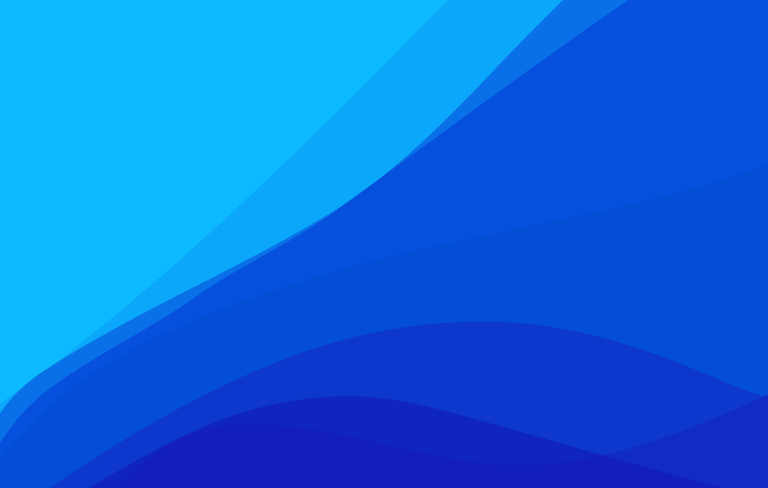
Reproduce this background procedurally as a Shadertoy shader.

```glsl
// Flat layered waves: a bright sky corner above overlapping blue swells.
// Each edge is a smooth cubic through five knots (x, height, slope), given in
// fractions of the canvas; layers are painted from back to front.

const int KNOTS = 5;

// Layer colours, back to front
const vec3 CYAN     = vec3(0.050, 0.730, 1.000);
const vec3 AZURE    = vec3(0.043, 0.655, 0.982);
const vec3 MID_BLUE = vec3(0.040, 0.440, 0.910);
const vec3 ROYAL    = vec3(0.020, 0.314, 0.863);
const vec3 COBALT   = vec3(0.012, 0.306, 0.831);
const vec3 INDIGO   = vec3(0.050, 0.216, 0.804);
const vec3 NAVY     = vec3(0.063, 0.145, 0.753);
const vec3 SWELL    = vec3(0.067, 0.169, 0.765);
const vec3 OVERLAP  = vec3(0.072, 0.122, 0.733);

// Layer edges
const vec3 AZURE_START = vec3(0.0, 0.173, 1.10);
const vec3 AZURE_END   = vec3(0.583, 1.0, 1.61);
const vec3 MID_EDGE[KNOTS] = vec3[KNOTS](
    vec3(0.0, 0.153, 2.27), vec3(0.072, 0.255, 0.99), vec3(0.436, 0.569, 0.97),
    vec3(0.634, 0.841, 1.66), vec3(0.733, 1.0, 1.54));
const vec3 ROYAL_EDGE[KNOTS] = vec3[KNOTS](
    vec3(0.0, 0.092, 2.5), vec3(0.065, 0.204, 1.17), vec3(0.251, 0.388, 1.11),
    vec3(0.436, 0.567, 1.14), vec3(0.818, 1.0, 1.08));
const vec3 COBALT_EDGE[KNOTS] = vec3[KNOTS](
    vec3(0.0, 0.061, 1.96), vec3(0.13, 0.245, 0.97), vec3(0.391, 0.422, 0.5),
    vec3(0.781, 0.567, 0.345), vec3(1.0, 0.663, 0.58));
const vec3 INDIGO_EDGE[KNOTS] = vec3[KNOTS](
    vec3(0.065, 0.0, 1.08), vec3(0.391, 0.276, 0.564), vec3(0.632, 0.341, 0.0),
    vec3(0.911, 0.239, -0.658), vec3(1.0, 0.186, -0.39));
const vec3 NAVY_EDGE[KNOTS] = vec3[KNOTS](
    vec3(0.115, 0.0, 0.909), vec3(0.26, 0.122, 0.69), vec3(0.456, 0.188, 0.0),
    vec3(0.651, 0.127, -0.44), vec3(0.944, 0.0, -0.39));
const vec3 SWELL_EDGE[KNOTS] = vec3[KNOTS](
    vec3(0.15, 0.0, 1.57), vec3(0.26, 0.118, 0.5), vec3(0.326, 0.131, 0.0),
    vec3(0.677, 0.047, 0.0), vec3(1.0, 0.192, 0.737));

// Cubic Hermite height between two knots, continued straight outside them
float span(float x, vec3 a, vec3 b) {
    float width = b.x - a.x;
    float s = (x - a.x) / width;
    float t = clamp(s, 0.0, 1.0);
    float rise = t * t * (3.0 - 2.0 * t);
    float bend = t * (1.0 - t) * (a.z * (1.0 - t) - b.z * t);
    float beyond = (s - t) * (s < 0.0 ? a.z : b.z);
    return mix(a.y, b.y, rise) + width * (bend + beyond);
}

// Height of a five-knot edge at x
float edgeHeight(float x, vec3 knots[KNOTS]) {
    float height = span(x, knots[0], knots[1]);
    for (int i = 1; i < KNOTS - 1; i++) {
        if (x > knots[i].x) height = span(x, knots[i], knots[i + 1]);
    }
    return height;
}

// Antialiased coverage of the area below an edge
float below(float height, float y) {
    float d = height - y;
    float pixel = length(vec2(dFdx(d), dFdy(d)));
    return clamp(d / max(pixel, 1e-6) + 0.5, 0.0, 1.0);
}

void mainImage(out vec4 fragColor, in vec2 fragCoord) {
    vec2 uv = fragCoord / iResolution.xy;

    // Bright corner and the broad diagonal bands
    vec3 color = mix(CYAN, AZURE, below(span(uv.x, AZURE_START, AZURE_END), uv.y));
    color = mix(color, MID_BLUE, below(edgeHeight(uv.x, MID_EDGE), uv.y));
    color = mix(color, ROYAL, below(edgeHeight(uv.x, ROYAL_EDGE), uv.y));
    color = mix(color, COBALT, below(edgeHeight(uv.x, COBALT_EDGE), uv.y));

    // Low hills, with a darker tone where the two front ones cross
    color = mix(color, INDIGO, below(edgeHeight(uv.x, INDIGO_EDGE), uv.y));
    float navy = below(edgeHeight(uv.x, NAVY_EDGE), uv.y);
    float swell = below(edgeHeight(uv.x, SWELL_EDGE), uv.y);
    color = mix(color, NAVY, navy);
    color = mix(color, mix(SWELL, OVERLAP, navy), swell);

    fragColor = vec4(color, 1.0);
}
```
